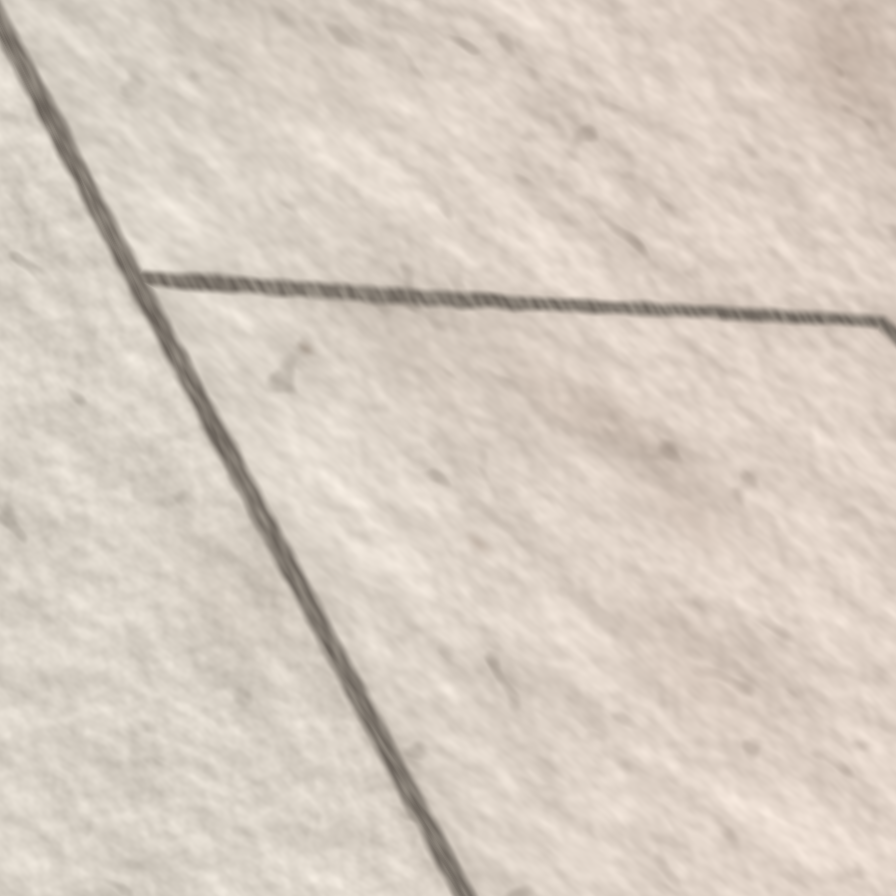
Give the GLSL for this texture, as a Shadertoy shader.

```glsl
// Pale weathered stone slabs with a diagonal joint and a branching cross joint.
#define GRAIN_ANGLE -0.68
#define GRAIN_STRETCH 2.1
#define RELIEF 0.15
#define MOTTLE 0.085
#define FINE_GRAIN 0.035
#define JOINT_HALF_WIDTH 0.0105
#define JOINT_SOFTNESS 0.0055
#define JOINT_WOBBLE 0.0035
#define JOINT_DARK vec3(0.40, 0.37, 0.34)
#define JOINT_DUST vec3(0.58, 0.55, 0.51)
#define STONE_COOL vec3(0.850, 0.822, 0.780)
#define STONE_WARM vec3(0.870, 0.816, 0.772)

vec2 hashGradient(vec2 cell) {
    vec3 h = fract(vec3(cell.xyx) * vec3(0.1031, 0.1030, 0.0973));
    h += dot(h, h.yzx + 33.33);
    float angle = 6.28318 * fract((h.x + h.y) * h.z);
    return vec2(cos(angle), sin(angle));
}

float gradientNoise(vec2 p) {
    vec2 i = floor(p), f = p - i;
    vec2 u = f * f * f * (f * (f * 6.0 - 15.0) + 10.0);
    vec2 e = vec2(0.0, 1.0);
    float a = dot(hashGradient(i), f);
    float b = dot(hashGradient(i + e.yx), f - e.yx);
    float c = dot(hashGradient(i + e.xy), f - e.xy);
    float d = dot(hashGradient(i + e.yy), f - e.yy);
    return mix(mix(a, b, u.x), mix(c, d, u.x), u.y);
}

float fbm(vec2 p) {
    float sum = 0.0, amp = 0.6;
    for (int k = 0; k < 4; k++) {
        sum += amp * gradientNoise(p);
        p = mat2(1.6, 1.2, -1.2, 1.6) * p + 7.3;
        amp *= 0.55;
    }
    return sum;
}

// x runs along the grain, y across it
vec2 toGrain(vec2 p) {
    float c = cos(GRAIN_ANGLE), s = sin(GRAIN_ANGLE);
    return vec2(c * p.x + s * p.y, c * p.y - s * p.x);
}

float segmentDistance(vec2 p, vec2 a, vec2 b) {
    vec2 ab = b - a;
    return length(p - a - ab * clamp(dot(p - a, ab) / dot(ab, ab), 0.0, 1.0));
}

// Soft stain, stretched along the grain
float stain(vec2 p, vec2 center, vec2 radius) {
    vec2 d = toGrain(p - center) / radius;
    return exp(-dot(d, d));
}

float stoneHeight(vec2 p, float stretch) {
    return fbm(toGrain(p) * vec2(19.0 / stretch, 19.0) + 11.0);
}

float jointMask(float dist, float halfWidth) {
    float soft = max(JOINT_SOFTNESS, 1.0 / iResolution.y);
    return 1.0 - smoothstep(halfWidth - soft, halfWidth + soft, dist);
}

void mainImage(out vec4 fragColor, in vec2 fragCoord) {
    vec2 p = fragCoord / iResolution.xy;

    // Joint layout
    vec2 fork = vec2(0.150, 0.690), bend = vec2(0.480, 0.667), corner = vec2(0.985, 0.642);
    vec2 q = p + JOINT_WOBBLE * vec2(gradientNoise(p * 32.0), gradientNoise(p * 32.0 + 40.0));
    float diagonal = min(segmentDistance(q, vec2(-0.018, 1.010), fork),
                         segmentDistance(q, fork, vec2(0.530, -0.020)));
    float crossing = min(segmentDistance(q, fork, bend), segmentDistance(q, bend, corner));
    crossing = min(crossing, segmentDistance(q, corner, vec2(1.010, 0.615)));
    float forkX = fork.x + (fork.y - p.y) * 0.535;
    float rightSlab = smoothstep(-0.01, 0.01, p.x - forkX);

    // Stone tone: cool on the left, warm towards the right
    vec3 color = mix(STONE_COOL, STONE_WARM, smoothstep(0.2, 0.95, p.x + 0.15 * p.y));
    float stretch = mix(1.3, GRAIN_STRETCH, rightSlab);
    float height = stoneHeight(p, stretch);
    float slope = height - stoneHeight(p + vec2(0.006, 0.009), stretch);
    float mottle = fbm(toGrain(p) * vec2(5.0, 8.0) + 3.0);
    float tone = RELIEF * slope + MOTTLE * mottle + 0.04 * height;
    tone += FINE_GRAIN * gradientNoise(toGrain(p) * vec2(55.0, 95.0));

    // Sparse dark pits, gathered where the stone is low
    float pits = smoothstep(0.22, 0.5, gradientNoise(toGrain(p) * vec2(21.0, 38.0) + 60.0));
    tone -= 0.10 * pits * smoothstep(0.05, -0.25, mottle);

    // Broad worn and stained areas
    float shade = 0.095 * stain(p, vec2(0.94, 0.95), vec2(0.16, 0.08));
    shade += 0.035 * stain(p, vec2(0.33, 0.93), vec2(0.17, 0.09));
    shade += 0.060 * stain(p, vec2(0.67, 0.53), vec2(0.17, 0.04));
    shade += 0.050 * stain(p, vec2(0.77, 0.42), vec2(0.05, 0.02));
    shade += 0.050 * stain(p, vec2(0.77, 0.26), vec2(0.10, 0.05));
    shade += 0.045 * stain(p, vec2(0.26, 0.34), vec2(0.09, 0.06));
    shade += 0.035 * stain(p, vec2(0.46, 0.60), vec2(0.13, 0.05));
    shade += 0.110 * stain(p, vec2(0.534, 0.393), vec2(0.015, 0.007));
    shade += 0.110 * stain(p, vec2(0.342, 0.610), vec2(0.009, 0.006));
    float worn = stain(p, vec2(0.45, 0.79), vec2(0.18, 0.10));
    worn += stain(p, vec2(0.40, 0.47), vec2(0.20, 0.08));
    worn += stain(p, vec2(0.83, 0.12), vec2(0.22, 0.10));
    color += tone + 0.028 * worn - shade * (1.0 + 1.2 * height) * vec3(0.9, 1.0, 1.05);

    // Contact shade and dusty joints with streaks along their length
    float nearest = min(diagonal, crossing);
    color -= 0.055 * exp(-nearest / 0.014);
    float streaks = gradientNoise(vec2(dot(p, vec2(0.88, 0.47)) * 150.0, p.y * 38.0));
    float dust = clamp(0.42 + 0.85 * streaks + 0.5 * height, 0.0, 1.0);
    float crossWidth = JOINT_HALF_WIDTH * mix(0.82, 0.58, smoothstep(0.4, 0.9, p.x));
    float joint = max(jointMask(diagonal, JOINT_HALF_WIDTH), jointMask(crossing, crossWidth));
    color = mix(color, mix(JOINT_DARK, JOINT_DUST, dust), 0.94 * joint);

    fragColor = vec4(clamp(color, 0.0, 1.0), 1.0);
}
```
